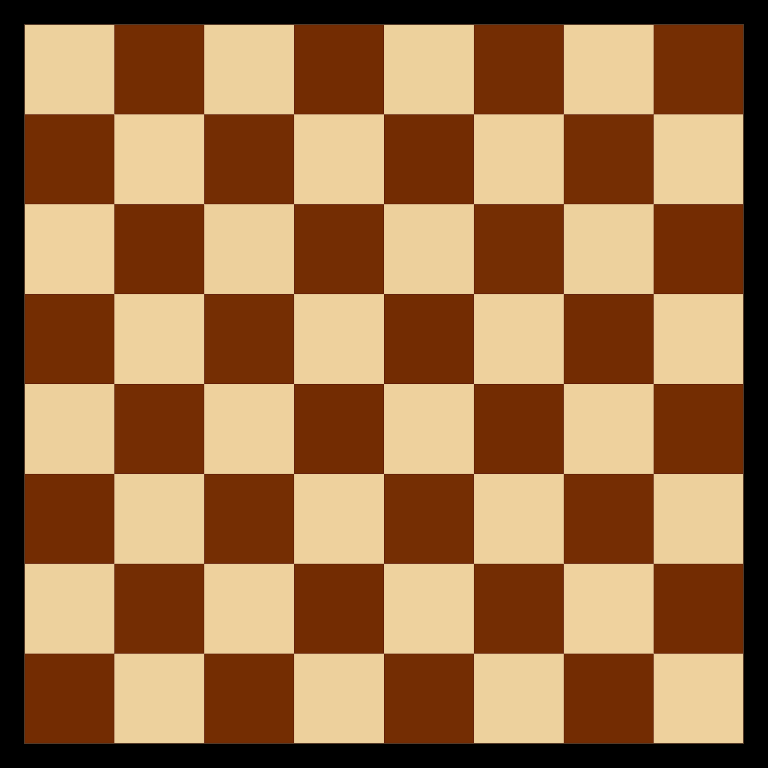
Give the GLSL for this pattern, as a WebGL 1 fragment shader.

```glsl
precision highp float;

uniform vec2 u_resolution;

const float CELLS = 8.0;
const float BORDER = 0.0319;
const float SEAM_WIDTH = 0.0009;
const float TINT_VARIATION = 0.008;
const vec3 LIGHT_COLOR = vec3(0.933, 0.820, 0.616);
const vec3 DARK_COLOR = vec3(0.455, 0.176, 0.010);
const vec3 SEAM_COLOR = vec3(0.360, 0.095, 0.025);
const vec3 BORDER_COLOR = vec3(0.0);

float hash(vec2 p) {
    return fract(sin(dot(p, vec2(127.1, 311.7))) * 43758.5453);
}

// Signed distance to the board outline, negative inside.
float boardDistance(vec2 p) {
    vec2 d = abs(p - 0.5) - (0.5 - BORDER);
    return max(d.x, d.y);
}

// Distance to the nearest cell edge, positive in dark cells.
float checkerDistance(vec2 grid, float cellSize) {
    vec2 f = fract(grid);
    vec2 edge = min(f, 1.0 - f);
    vec2 cell = floor(grid);
    float parity = mod(cell.x + cell.y, 2.0);
    return min(edge.x, edge.y) * cellSize * (1.0 - 2.0 * parity);
}

void main() {
    float side = min(u_resolution.x, u_resolution.y);
    vec2 p = (gl_FragCoord.xy - 0.5 * u_resolution) / side + 0.5;
    float pixel = 1.0 / side;

    float cellSize = (1.0 - 2.0 * BORDER) / CELLS;
    vec2 grid = (p - BORDER) / cellSize;
    float d = checkerDistance(grid, cellSize);

    // Dark cells carry a thin reddish seam just inside their edges.
    float seam = 1.0 - smoothstep(-0.5 * pixel, 0.5 * pixel, d - SEAM_WIDTH);
    vec3 dark = mix(DARK_COLOR, SEAM_COLOR, seam);
    float darkMask = smoothstep(-0.5 * pixel, 0.5 * pixel, d);
    vec3 color = mix(LIGHT_COLOR, dark, darkMask);

    // Faint tone shift from cell to cell.
    color += TINT_VARIATION * (hash(floor(grid)) - 0.5);

    // Outer frame.
    float frame = smoothstep(-0.5 * pixel, 0.5 * pixel, boardDistance(p));
    gl_FragColor = vec4(mix(color, BORDER_COLOR, frame), 1.0);
}
```
